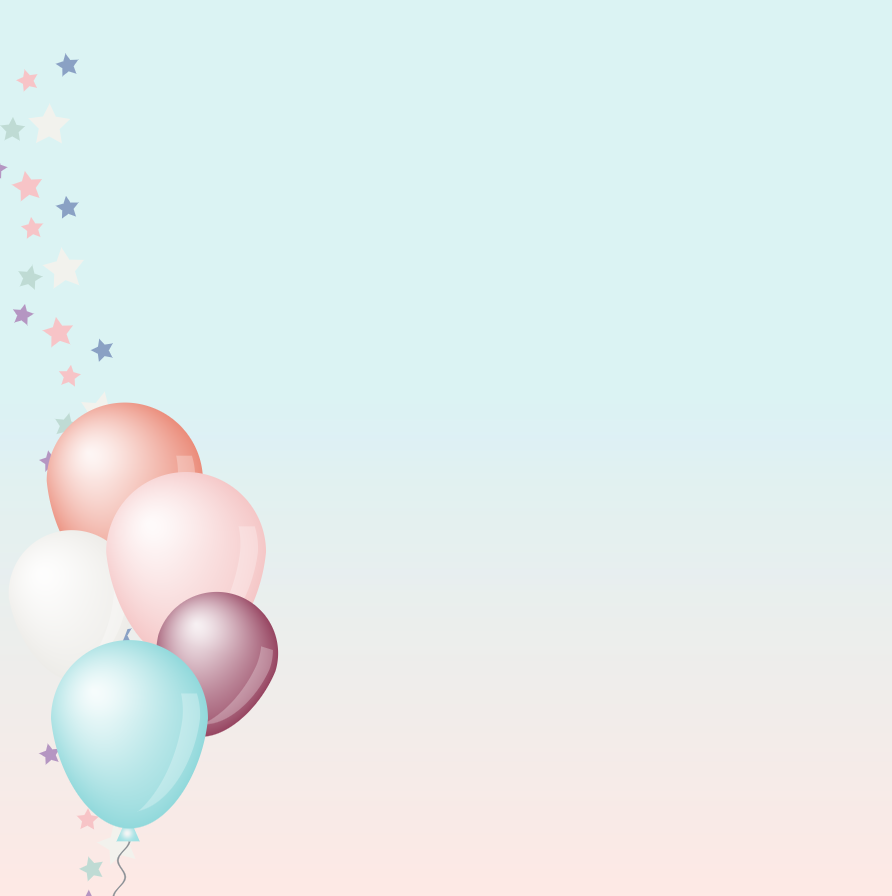
Give the GLSL for this background, as a Shadertoy shader.

```glsl
// A bunch of five glossy balloons beside a drifting trail of small stars,
// over a soft vertical gradient. Shapes are distance functions, layered
// back to front; all lengths are in percent of the canvas height.

float hash(float n) { return fract(sin(n * 12.9898) * 43758.5453); }

// Antialiased coverage of a signed distance
float cover(float d, float px) { return clamp(0.5 - d / px, 0.0, 1.0); }

vec2 turn(vec2 v, float a) {
    float c = cos(a), s = sin(a);
    return vec2(c * v.x - s * v.y, s * v.x + c * v.y);
}

// Five-pointed star, folded into half of one arm
float star(vec2 v, float radius) {
    const float ARM = 1.256637;
    float a = abs(mod(atan(v.x, v.y) + 0.5 * ARM, ARM) - 0.5 * ARM);
    vec2 folded = length(v) * vec2(cos(a), sin(a));
    return dot(folded - vec2(radius, 0.0), vec2(0.443, 0.896));
}

// Map an egg shape to the unit disc
vec2 eggSpace(vec2 v, float radius, float tilt) {
    vec2 q = turn(v, tilt) / radius;
    q.y /= q.y > 0.0 ? 1.0 : 1.4;
    q.x /= 1.0 - 0.13 * clamp(-q.y, 0.0, 1.0);
    return q;
}

vec3 backdrop(float y) {
    vec3 aqua = vec3(0.857, 0.953, 0.953), blush = vec3(0.995, 0.912, 0.897);
    vec3 col = mix(blush, aqua, clamp(y / 57.0, 0.0, 1.0));
    // Faint cool bands in the transition
    float bands = exp(-pow((y - 51.0) / 2.5, 2.0)) + 0.6 * exp(-pow((y - 36.0) / 1.5, 2.0));
    return col + bands * vec3(-0.003, -0.006, 0.012);
}

// Sideways bend of the star trail at a given height
float drift(float y) {
    return min(0.25 * max(76.6 - y, 0.0), 6.0) + 0.4 * max(10.2 - y, 0.0);
}

vec3 drawStars(vec3 col, vec2 p, float px) {
    // x, y, radius, vertical spacing of each kind
    vec4 kinds[6] = vec4[6](
        vec4(7.55, 92.7, 1.35, 15.9), vec4(3.1, 91.0, 1.3, 16.5),
        vec4(5.5, 86.0, 2.45, 16.05), vec4(1.4, 85.5, 1.45, 16.5),
        vec4(-0.4, 81.2, 1.25, 16.35), vec4(3.1, 79.15, 1.8, 16.3));
    vec3 rose = vec3(0.97, 0.77, 0.78);
    vec3 tints[6] = vec3[6](vec3(0.54, 0.63, 0.77), rose, vec3(0.95, 0.95, 0.93),
        vec3(0.75, 0.86, 0.83), vec3(0.71, 0.59, 0.76), rose);
    for (int row = 0; row < 6; row++) {
        for (int i = 0; i < 6; i++) {
            float y = kinds[i].y - float(row) * kinds[i].w;
            vec2 center = vec2(kinds[i].x + drift(y), y);
            float spin = 0.7 * (hash(float(i + row * 6) + 1.0) - 0.5);
            col = mix(col, tints[i], cover(star(turn(p - center, spin), kinds[i].z), px));
        }
    }
    return col;
}

vec3 drawString(vec3 col, vec2 p, float px) {
    // Wavy thread
    float drop = 6.1 - p.y;
    float threadX = 13.93 + 0.52 * cos(drop * 1.54) - 0.12 * drop;
    float thread = max((abs(p.x - threadX) - 0.1) * 0.8, -drop);
    col = mix(col, vec3(0.55, 0.57, 0.59), cover(thread, px));
    // Flared knot
    float flare = mix(1.3, 0.6, (p.y - 6.1) / 1.6);
    float knot = max(abs(p.x - 14.3) - flare, abs(p.y - 6.9) - 0.8);
    float shine = exp(-dot(p - vec2(14.2, 7.0), p - vec2(14.2, 7.0)) * 2.5);
    return mix(col, mix(vec3(0.62, 0.88, 0.89), vec3(0.96), shine), cover(knot, px));
}

vec3 drawBalloon(vec3 col, vec2 p, vec4 shape, vec3 rim, float px) {
    vec2 q = eggSpace(p - shape.xy, shape.z, shape.w);
    float unitPx = px / shape.z;
    float edge = length(q);
    // Body darkens away from the highlight and toward the rim
    float fromLight = distance(q, vec2(-0.47, 0.36));
    float shade = 0.7 * smoothstep(-0.25, 1.25, fromLight) - 0.045
                + 0.35 * pow(min(edge, 1.0), 3.0);
    vec3 body = mix(vec3(1.0), rim, clamp(shade, 0.0, 1.0));
    // Crescent reflection on the right
    float crescent = max(length(q - vec2(0.0, 0.05)) - 0.9,
                         1.08 - length(q - vec2(-0.4, 0.1)));
    crescent = max(crescent, q.y - 0.32);
    body = mix(body, vec3(1.0), 0.27 * cover(crescent, unitPx));
    return mix(col, body, cover(edge - 1.0, unitPx));
}

void mainImage(out vec4 fragColor, in vec2 fragCoord) {
    float px = 100.0 / iResolution.y;
    vec2 p = fragCoord * px;

    vec3 col = backdrop(p.y);
    col = drawStars(col, p, px);
    col = drawString(col, p, px);

    // Balloons from back to front: center, radius, tilt
    vec4 shapes[5] = vec4[5](
        vec4(13.93, 46.35, 8.72, 0.0), vec4(8.0, 33.8, 7.03, -0.08),
        vec4(20.77, 38.4, 8.92, 0.0), vec4(24.2, 27.1, 6.84, 0.3),
        vec4(14.45, 19.8, 8.76, 0.0));
    vec3 rims[5] = vec3[5](vec3(0.92, 0.55, 0.48), vec3(0.93, 0.925, 0.91),
        vec3(0.96, 0.78, 0.78), vec3(0.59, 0.27, 0.38), vec3(0.57, 0.85, 0.86));
    for (int i = 0; i < 5; i++)
        col = drawBalloon(col, p, shapes[i], rims[i], px);

    fragColor = vec4(col, 1.0);
}
```
